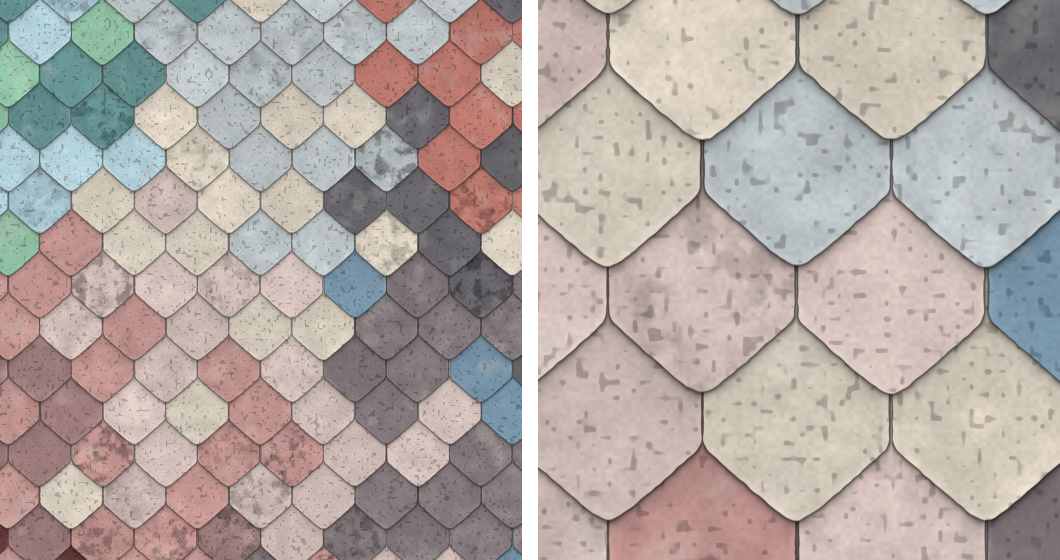
Left: the whole. Right: its middle third, enlarged.
Reproduce this pattern procedurally as a Shadertoy shader.

```glsl
// Overlapping clay shingles with rounded tips, laid in staggered courses.
// Each course is composited over the one below it; hues drift in soft zones
// picked by a hash, with mottling, pits, pale rims and contact shadows.

#define ACROSS 8.28              // shingles across the canvas
#define ROW 0.669                // course spacing, in shingle widths
#define SLOPE 0.90               // steepness of the lower edges
#define TIP 0.065                // rounding of the bottom tip
#define GAP 0.009                // half width of the upright joints
#define ANCHOR vec2(4.13, 5.01)  // centre of one shingle
#define SCATTER 0.52             // how freely hues leave their zone
#define MOTTLE 0.17
#define PITS 0.20
#define SHADOW 0.62

const int HUES = 14;
const vec3 CLAY[HUES] = vec3[](
    vec3(.84, .80, .74), vec3(.82, .74, .72), vec3(.77, .59, .57), vec3(.61, .48, .48),
    vec3(.73, .76, .77), vec3(.46, .57, .65), vec3(.50, .46, .47), vec3(.41, .40, .42),
    vec3(.57, .76, .65), vec3(.39, .56, .56), vec3(.88, .72, .44), vec3(.73, .47, .43),
    vec3(.38, .22, .21), vec3(.68, .80, .84));

// Centre of each hue's zone on the canvas, then its bias
const vec3 ZONE[HUES] = vec3[](
    vec3(.46, .58, .12), vec3(.42, .42, .12), vec3(.24, .24, .06), vec3(.12, .27, .00),
    vec3(.56, .80, .10), vec3(.74, .40, -.08), vec3(.80, .30, .04), vec3(.94, .55, .02),
    vec3(.20, .74, .04), vec3(.26, .94, -.04), vec3(.56, .46, -.17), vec3(.86, .76, -.08),
    vec3(.06, .20, -.18), vec3(.10, .72, -.02));

float hash(vec2 p) {
    vec3 h = fract(vec3(p.xyx) * 0.1031);
    h += dot(h, h.yzx + 33.33);
    return fract((h.x + h.y) * h.z);
}

float noise(vec2 p) {
    vec2 cell = floor(p), f = fract(p);
    f = f * f * (3.0 - 2.0 * f);
    return mix(mix(hash(cell), hash(cell + vec2(1, 0)), f.x),
               mix(hash(cell + vec2(0, 1)), hash(cell + vec2(1, 1)), f.x), f.y);
}

float fbm(vec2 p) {
    float sum = 0.0, amp = 0.5;
    for (int i = 0; i < 4; i++) {
        sum += amp * noise(p);
        p = p * 2.03 + 17.3;
        amp *= 0.5;
    }
    return sum / 0.9375;
}

float smoothMax(float a, float b, float k) {
    float h = max(k - abs(a - b), 0.0) / k;
    return max(a, b) + h * h * k * 0.25;
}

// Signed distance to the upright sides and the rounded V; the top runs under
float shingle(vec2 p) {
    float halfHeight = 0.5 * ROW + 0.25 * SLOPE;
    float x = sqrt(p.x * p.x + TIP * TIP);
    float vee = (SLOPE * x - p.y - halfHeight) / sqrt(1.0 + SLOPE * SLOPE);
    return smoothMax(abs(p.x) - 0.5 + GAP, vee + GAP * 0.4, 0.035);
}

// The hue whose zone is nearest, after a random push
vec3 clayHue(vec2 id, vec2 place) {
    vec3 hue = CLAY[0];
    float best = -10.0;
    for (int i = 0; i < HUES; i++) {
        float push = hash(id + 71.0 + 13.7 * float(i));
        float score = ZONE[i].z - distance(place, ZONE[i].xy) + SCATTER * push;
        if (score > best) {
            best = score;
            hue = CLAY[i];
        }
    }
    return hue;
}

vec3 surface(vec2 p, vec2 id, vec2 place, float edge) {
    vec2 grain = p + 9.0 * vec2(hash(id + 203.0), hash(id + 311.0)) + 20.0;
    float age = hash(id + 137.0);
    vec3 color = clayHue(id, place) * (0.96 + 0.09 * hash(id + 167.0));
    // Cloudy glaze, chalky bloom and occasional stains
    color *= 1.0 + MOTTLE * (0.6 + age) * (fbm(grain * 5.0) - 0.5);
    color = mix(color, vec3(.80, .78, .75), 0.28 * smoothstep(.55, .85, fbm(grain * 3.0 + 40.0)));
    color *= 1.0 - 0.30 * smoothstep(.72, 1.0, age) * smoothstep(.48, .72, fbm(grain * 7.0 + 80.0));
    // Sandy grain and small pits
    color *= 1.0 + 0.07 * (noise(grain * 44.0) - 0.5);
    color *= 1.0 - PITS * smoothstep(.74, .92, noise(grain * 24.0));
    // Worn pale rim
    return color + 0.05 * smoothstep(-0.04, -0.008, edge) * noise(grain * 9.0);
}

void mainImage(out vec4 fragColor, in vec2 fragCoord) {
    vec2 p = fragCoord * ACROSS / iResolution.x - ANCHOR;
    vec2 extent = ACROSS * iResolution.xy / iResolution.x;
    float aa = ACROSS / iResolution.x;
    float top = floor(p.y / ROW) + 1.0;
    vec3 color = vec3(0.0);
    float visible = 1.0, light = 1.0;

    // Courses from the uppermost layer down
    for (int i = 0; i < 3; i++) {
        float row = top - float(i);
        float stagger = 0.5 * mod(row, 2.0);
        vec2 id = vec2(round(p.x - stagger), row) + 50.0;
        vec2 center = vec2(id.x - 50.0 + stagger, row * ROW);
        vec2 slip = 0.012 * (vec2(hash(id), hash(id + 29.0)) - 0.5);
        float edge = shingle(p - center - slip) + 0.007 * (noise(p * 22.0 + 400.0) - 0.5);
        float cover = smoothstep(-aa, aa, -edge) * visible;
        color += cover * light * surface(p - center, id, (center + ANCHOR) / extent, edge);
        visible -= cover;
        float away = max(edge, 0.0);
        light *= 1.0 - SHADOW * exp(-away / 0.013) - 0.16 * exp(-away / 0.05);
    }
    fragColor = vec4(clamp(color, 0.0, 1.0), 1.0);
}
```
